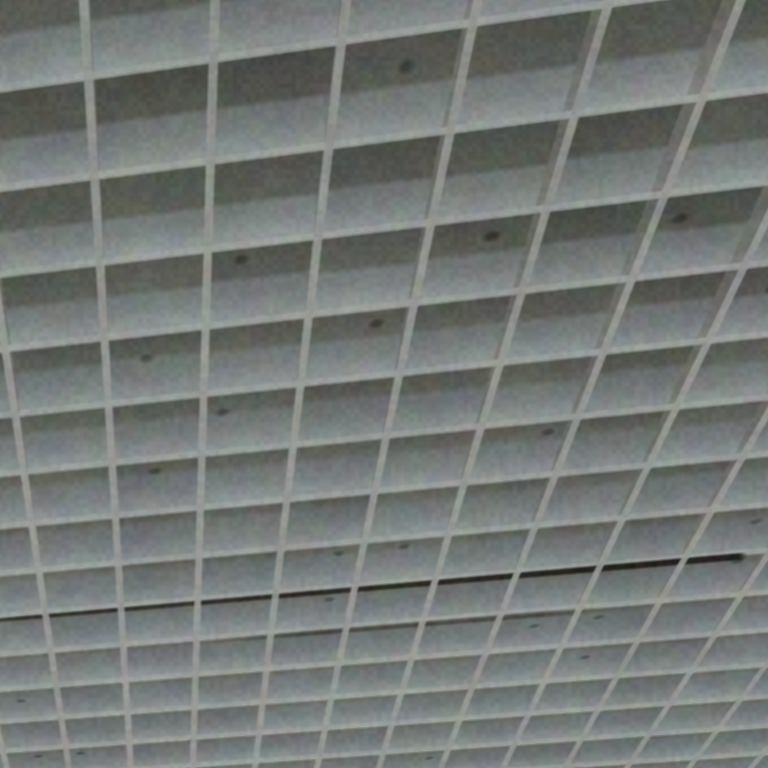
Reproduce this pattern procedurally as a WebGL 1 fragment shader.

```glsl
precision highp float;

uniform vec2 u_resolution;

#define HORIZON 0.892        // distance of the vanishing line below the canvas
#define VANISH_X 0.2253
#define COLUMN_WIDTH 0.0905  // width of a column per unit of depth scale
#define ROW_DENSITY 22.884
#define ROW_SKEW 0.16
#define SOFT 0.0026
#define GRAIN 0.045
#define DARK vec3(0.300, 0.310, 0.285)
#define WALL vec3(0.430, 0.450, 0.445)
#define LIT vec3(0.530, 0.555, 0.555)
#define EDGE vec3(0.605, 0.625, 0.610)
#define GAP vec3(0.130, 0.125, 0.110)

float hash(vec2 p) {
  vec3 q = fract(vec3(p.xyx) * 0.1031);
  q += dot(q, q.yzx + 33.33);
  return fract((q.x + q.y) * q.z);
}

float noise(vec2 p) {
  vec2 i = floor(p), f = fract(p);
  f = f * f * (3.0 - 2.0 * f);
  return mix(mix(hash(i), hash(i + vec2(1.0, 0.0)), f.x),
             mix(hash(i + vec2(0.0, 1.0)), hash(i + 1.0), f.x), f.y);
}

float stripe(float d, float halfWidth) {
  return 1.0 - smoothstep(halfWidth - SOFT, halfWidth + SOFT, abs(d));
}

// Column and row coordinates of the tilted lattice; integers lie on the bars.
vec2 lattice(vec2 p, float w) {
  float column = (p.x - VANISH_X) / (w * COLUMN_WIDTH) + 0.68;
  float row = ROW_DENSITY / w - 12.619 + ROW_SKEW * (column - 1.0);
  return vec2(column, row);
}

// Shadowed recess above a wall that brightens towards its lower rim.
vec3 cellColour(vec2 g, float w) {
  vec2 id = floor(g), f = fract(g);
  float closeness = smoothstep(0.95, 1.75, w);
  float vary = hash(id + 41.0) - 0.5;
  float recess = 0.14 + 0.34 * closeness + 0.07 * vary;
  vec3 shade = mix(vec3(0.370, 0.378, 0.355), DARK, closeness);
  shade += 0.035 * smoothstep(0.0, recess, f.y);
  float blur = mix(0.11, 0.045, closeness);
  vec3 wall = mix(WALL, LIT, smoothstep(recess, 1.0, f.y));
  wall += vec3(-0.012, -0.010, -0.004) * (1.0 - closeness);
  vec3 c = mix(shade, wall, smoothstep(recess - blur, recess + blur, f.y));
  c += 0.035 * vary;

  // Occasional smudges.
  vec2 spot = vec2(0.2 + 0.6 * hash(id + 7.0), 0.15 + 0.25 * hash(id + 19.0));
  vec2 away = (f - spot) / vec2(0.10, 0.09);
  float stain = step(0.84, hash(id + 63.0)) * (1.0 - smoothstep(0.2, 1.0, length(away)));
  return c - 0.11 * stain;
}

void main() {
  vec2 p = gl_FragCoord.xy / u_resolution;
  float w = p.y + HORIZON;
  vec2 g = lattice(p, w);
  float columnSize = w * COLUMN_WIDTH;
  float rowSize = w * w / ROW_DENSITY;
  vec2 bar = floor(g + 0.5);
  vec2 d = (g - bar) * vec2(columnSize, rowSize);

  vec3 c = cellColour(g, w);

  // Side faces seen beside the long bars, wider away from the centre of view.
  float lean = bar.x - 1.0;
  float faceWidth = 0.032 * abs(lean) * columnSize * smoothstep(0.85, 1.8, w);
  float outward = -d.x * sign(lean);
  float face = smoothstep(-SOFT, SOFT, outward)
             * (1.0 - smoothstep(faceWidth, faceWidth + 2.0 * SOFT, outward));
  c = mix(c, vec3(0.425, 0.425, 0.405), 0.75 * face * step(0.5, abs(lean)));

  // Cross bars, with a soft glow on the wall above each.
  float barHalf = 0.0012 + 0.0024 * w;
  float glow = smoothstep(-0.022 * w, 0.0, d.y) * step(d.y, 0.0);
  c = mix(c, EDGE, 0.28 * glow);
  c = mix(c, EDGE, 0.88 * stripe(d.y + 0.002, barHalf));

  // Open joint under one cross bar and a fainter one under the next.
  float jointHalf = mix(0.0022, 0.0046, p.x);
  float joint = stripe(d.y - 0.003, jointHalf);
  float strong = (1.0 - step(0.5, abs(bar.y - 8.0))) * mix(0.75, 1.0, p.x)
               * (1.0 - smoothstep(0.96, 0.975, p.x));
  float faint = (1.0 - step(0.5, abs(bar.y - 9.0))) * 0.45
              * smoothstep(0.25, 0.4, p.x) * (1.0 - smoothstep(0.7, 0.8, p.x));
  c = mix(c, GAP, joint * (strong + faint));

  // Long bars.
  float longHalf = 0.0018 + 0.0024 * w;
  vec3 longColour = EDGE - vec3(0.015, 0.025, 0.025);
  longColour -= 0.06 * smoothstep(1.3, 1.9, w) * noise(p * 24.0);
  c = mix(c, longColour, 0.92 * stripe(d.x, longHalf));

  // Blotches, faint colour tints and fine grain.
  vec3 tint = vec3(noise(p * 48.0), noise(p * 48.0 + 50.0), noise(p * 48.0 + 90.0)) - 0.5;
  c += 0.032 * tint;
  c += GRAIN * (noise(p * 170.0) - 0.5);
  c += 0.025 * (noise(p * 11.0 + 30.0) - 0.5);
  gl_FragColor = vec4(clamp(c, 0.0, 1.0), 1.0);
}
```
